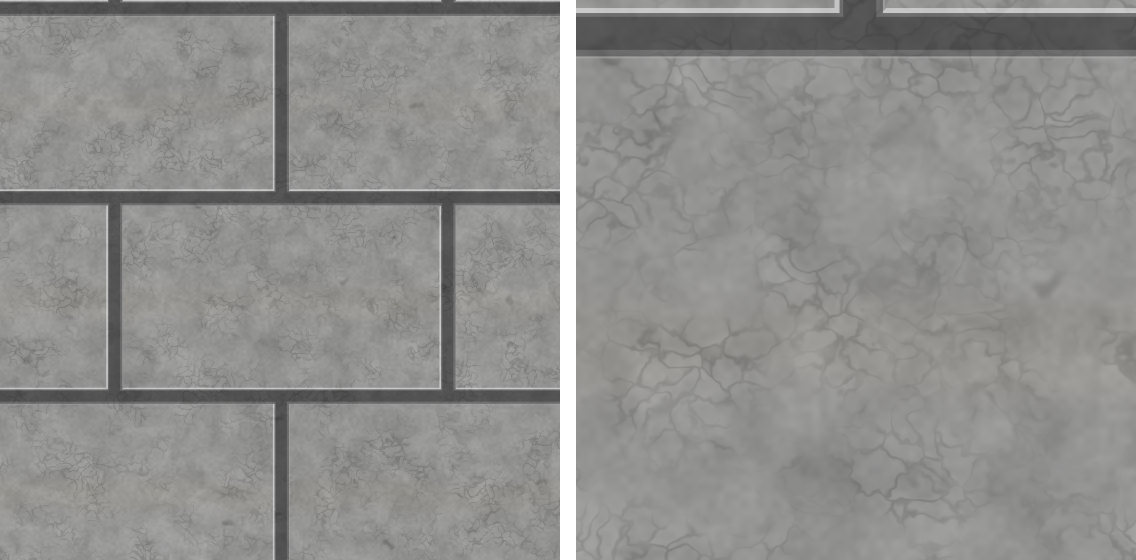
Left, the full canvas; right, a detail of the centre.
A WebGL 1 fragment shader for this texture:

```glsl
precision highp float;
// Grey stone blocks in running bond, with dark recessed joints and thin bevels.
// Each pixel finds its block, then nested insets layer joint, rim, edge and face;
// warped cellular noise and fractal noise give the flaky stone grain.

uniform vec2 u_resolution;

// Layout, in canvas widths
const float BLOCK_WIDTH = 0.595;
const float ROW_A_HEIGHT = 0.3385;
const float ROW_B_HEIGHT = 0.3542;
const float TOP_JOINT = 0.0150;
const float ROW_A_JOINT = 0.5026;
const float ROW_B_JOINT = 0.2051;

// Insets from the joint centre: x on left and top, y on right and bottom
const vec2 RIM_INSET = vec2(0.0095, 0.0102);
const vec2 EDGE_INSET = vec2(0.0134, 0.0124);
const vec2 FACE_INSET = vec2(0.0146, 0.0154);

// Colours
const vec3 JOINT_COLOR = vec3(0.325);
const vec3 RIM_COLOR = vec3(0.43);
const vec3 SOFT_EDGE_COLOR = vec3(0.63);
const vec3 BRIGHT_EDGE_COLOR = vec3(0.78);
const vec3 STONE_COLOR = vec3(0.582, 0.582, 0.580);
const vec3 WARM_STAIN = vec3(0.004, 0.0, -0.014);

// Grain
const float FLAKE_SCALE = 58.0;
const float CREVICE_DEPTH = 0.075;
const float MOTTLE_DEPTH = 0.13;
const float PATCH_DEPTH = 0.045;
const float GRIT_DEPTH = 0.035;
const float PIT_SCALE = 9.0;
const float PIT_CHANCE = 0.14;
const float PIT_DEPTH = 0.09;

float hash(vec2 p) {
  vec3 q = fract(vec3(p.xyx) * 0.1031);
  q += dot(q, q.yzx + 33.33);
  return fract((q.x + q.y) * q.z);
}

vec2 hash2(vec2 p) {
  return vec2(hash(p), hash(p + 71.7));
}

float noise(vec2 p) {
  vec2 i = floor(p), f = fract(p);
  f = f * f * (3.0 - 2.0 * f);
  return mix(mix(hash(i), hash(i + vec2(1.0, 0.0)), f.x),
             mix(hash(i + vec2(0.0, 1.0)), hash(i + vec2(1.0)), f.x), f.y);
}

float fbm(vec2 p) {
  float sum = 0.0, weight = 0.5;
  for (int i = 0; i < 4; i++) {
    sum += weight * noise(p);
    p = mat2(1.6, 1.2, -1.2, 1.6) * p + 17.3;
    weight *= 0.5;
  }
  return sum / 0.9375;
}

// Gap between the two nearest cell points: zero along flake borders
float flakeBorder(vec2 p) {
  vec2 cell = floor(p);
  float nearest = 9.0, second = 9.0;
  for (int y = -1; y <= 1; y++) {
    for (int x = -1; x <= 1; x++) {
      vec2 c = cell + vec2(float(x), float(y));
      float d = length(c + hash2(c) - p);
      second = min(second, max(nearest, d));
      nearest = min(nearest, d);
    }
  }
  return second - nearest;
}

// Sparse dark pits with ragged outlines
float pits(vec2 p) {
  p = p * PIT_SCALE + 0.12 * vec2(noise(p * 90.0), noise(p * 90.0 + 40.0));
  vec2 cell = floor(p);
  vec2 centre = 0.2 + 0.6 * hash2(cell + 5.0);
  float d = length((fract(p) - centre) * vec2(0.8, 1.2));
  return step(hash(cell + 9.0), PIT_CHANCE) * (1.0 - smoothstep(0.01, 0.10, d));
}

// Brightness offset of the stone grain
float stoneGrain(vec2 p) {
  vec2 warp = vec2(fbm(p * 45.0), fbm(p * 45.0 + 31.0)) - 0.5;
  float border = flakeBorder(p * FLAKE_SCALE * vec2(0.9, 1.1) + warp * 2.2);
  float crevice = (1.0 - smoothstep(0.0, 0.28, border))
                * smoothstep(0.35, 0.75, fbm(p * 24.0 + 8.0));
  return MOTTLE_DEPTH * (fbm(p * 34.0 + warp) - 0.5)
       + PATCH_DEPTH * (fbm(p * 6.0 + 3.0) - 0.5)
       + GRIT_DEPTH * (noise(p * 210.0) - 0.5)
       - CREVICE_DEPTH * crevice - PIT_DEPTH * pits(p);
}

void main() {
  vec2 uv = gl_FragCoord.xy / u_resolution;
  float soft = 0.6 / min(u_resolution.x, u_resolution.y);

  // Block position, measured right and down from its joint centres
  float down = mod(1.0 - uv.y - TOP_JOINT, ROW_A_HEIGHT + ROW_B_HEIGHT);
  bool rowB = down > ROW_A_HEIGHT;
  vec2 size = vec2(BLOCK_WIDTH, rowB ? ROW_B_HEIGHT : ROW_A_HEIGHT);
  vec2 local = vec2(mod(uv.x - (rowB ? ROW_B_JOINT : ROW_A_JOINT), BLOCK_WIDTH),
                    rowB ? down - ROW_A_HEIGHT : down);
  vec2 opposite = size - local;
  vec2 reach = vec2(min(local.x, local.y), min(opposite.x, opposite.y));

  // Nested coverage of rim, edge line and face
  vec2 rim = reach - RIM_INSET, edge = reach - EDGE_INSET, face = reach - FACE_INSET;
  float rimMask = smoothstep(-soft, soft, min(rim.x, rim.y));
  float edgeMask = smoothstep(-soft, soft, min(edge.x, edge.y));
  float faceMask = smoothstep(-soft, soft, min(face.x, face.y));

  // Stone with a faint warm stain along the middle of each row
  float grain = stoneGrain(uv);
  float midRow = (local.y / size.y - 0.52) / 0.09;
  vec3 stone = STONE_COLOR + grain
             + WARM_STAIN * exp(-midRow * midRow) * (0.4 + noise(uv * 14.0));

  vec3 edgeColor = reach.y < reach.x ? BRIGHT_EDGE_COLOR : SOFT_EDGE_COLOR;
  vec3 color = mix(JOINT_COLOR, RIM_COLOR, rimMask);
  color = mix(color, edgeColor, edgeMask) + 0.5 * grain;
  gl_FragColor = vec4(mix(color, stone, faceMask), 1.0);
}
```
